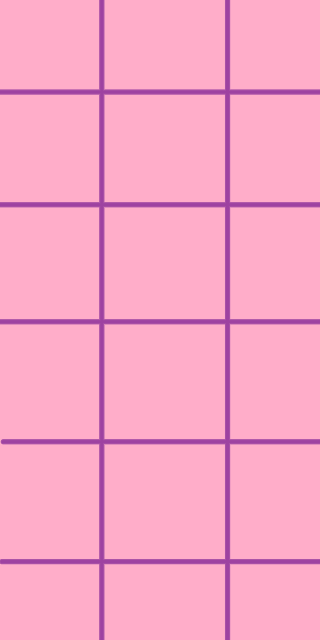
Reproduce this pattern procedurally as a Shadertoy shader.

```glsl
// Pink board ruled with an uneven purple grid of rounded marker strokes.

// Lengths are fractions of the canvas height.
const vec3 PAPER = vec3(1.00, 0.68, 0.79);
const vec3 INK_CORE = vec3(0.62, 0.26, 0.63);
const vec3 INK_RIM = vec3(0.66, 0.31, 0.65);
const float HALF_WIDTH = 0.0041;
const int COLUMNS = 2;
const float COLUMN_START = 0.1591;
const float COLUMN_STEP = 0.1965;
const int ROWS = 5;
const float ROW_START = 0.1224;
const float ROW_STEP = 0.18345;
const float ROW_DRIFT = 0.0079;       // upward bulge of the middle rows
const float ROW_SKEW = 0.0017;        // bulge leans toward the upper rows
const int SHORT_ROWS = 2;             // lower rows whose left cap is visible
const float CAP_START = 0.0030;
const float CAP_STEP = 0.0022;
const float OFF_CANVAS = 0.1;
const float PI = 3.14159;

float rowHeight(float row) {
    float t = PI * row / float(ROWS - 1);
    return ROW_START + ROW_STEP * row + ROW_DRIFT * sin(t) - ROW_SKEW * sin(2.0 * t);
}

// Distance to a rightward stroke with a round left cap.
float rowStroke(vec2 p, vec2 start) {
    vec2 q = p - start;
    return length(vec2(min(q.x, 0.0), q.y)) - HALF_WIDTH;
}

float gridDistance(vec2 p) {
    float d = 1.0;
    for (int i = 0; i < COLUMNS; i++) {
        float x = COLUMN_START + COLUMN_STEP * float(i);
        d = min(d, abs(p.x - x) - HALF_WIDTH);
    }
    for (int i = 0; i < ROWS; i++) {
        float row = float(i);
        float left = i < SHORT_ROWS ? CAP_START + CAP_STEP * row : -OFF_CANVAS;
        d = min(d, rowStroke(p, vec2(left, rowHeight(row))));
    }
    return d;
}

void mainImage(out vec4 fragColor, in vec2 fragCoord) {
    vec2 p = fragCoord / iResolution.y;
    float pixel = 1.0 / iResolution.y;
    float d = gridDistance(p);

    // Slightly lighter ink toward the stroke edges
    vec3 ink = mix(INK_CORE, INK_RIM, smoothstep(-0.6, -0.3, d / HALF_WIDTH));
    float coverage = 1.0 - smoothstep(-0.6 * pixel, 0.6 * pixel, d);
    fragColor = vec4(mix(PAPER, ink, coverage), 1.0);
}
```
